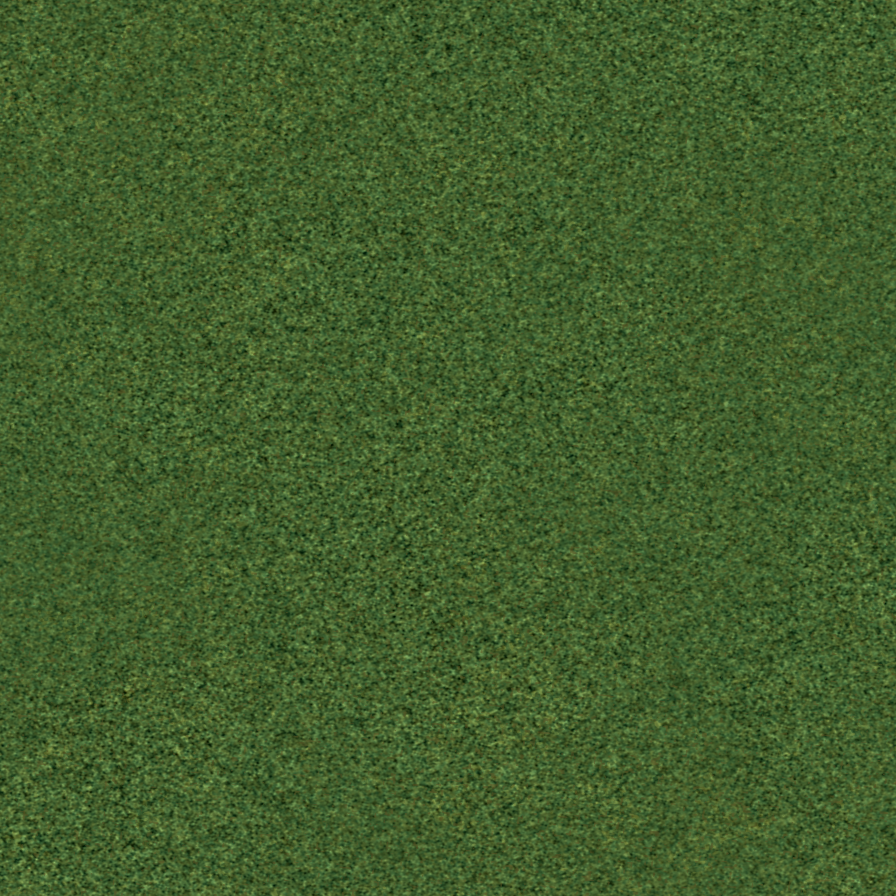
Give the GLSL for this texture, as a Shadertoy shader.

```glsl
// Short, dense turf seen from above: fine light and dark leaf grain in greens,
// with straw and rust flecks. Layers of rotated value noise make the grain,
// and broad noise varies its contrast and gathers the flecks into faint clumps.

float hash(vec2 cell) {
    uvec2 q = uvec2(ivec2(cell)) * uvec2(1597u, 3812u);
    uint n = (q.x ^ (q.y + 7919u)) * 747796u;
    n = (n ^ (n >> 15)) * 277803u;
    n = (n ^ (n >> 13)) * 668265u;
    n ^= n >> 16;
    return float(n & 65535u) / 65535.0;
}

float valueNoise(vec2 p) {
    vec2 cell = floor(p);
    vec2 f = p - cell;
    f = f * f * (3.0 - 2.0 * f);
    float low = mix(hash(cell), hash(cell + vec2(1, 0)), f.x);
    float high = mix(hash(cell + vec2(0, 1)), hash(cell + vec2(1, 1)), f.x);
    return mix(low, high, f.y);
}

vec2 rotate(vec2 p, float angle) {
    float c = cos(angle), s = sin(angle);
    return vec2(c * p.x - s * p.y, s * p.x + c * p.y);
}

// Noise layer with its own direction and offset, centred on zero
float layer(vec2 p, float scale, float angle) {
    return valueNoise(rotate(p, angle) * scale + 300.0 + 91.0 * angle) - 0.5;
}

float broadNoise(vec2 p) {
    float sum = 0.0, weight = 0.6;
    for (int i = 0; i < 4; i++) {
        sum += weight * layer(p, 4.0 * exp2(float(i)), 0.7 + 1.3 * float(i));
        weight *= 0.6;
    }
    return sum;
}

void mainImage(out vec4 fragColor, in vec2 fragCoord) {
    vec2 uv = fragCoord / iResolution.y;
    float patches = broadNoise(uv);
    float wear = broadNoise(uv + 7.3);

    // Leaf grain, slightly wider than tall
    vec2 leaf = uv * vec2(0.90, 1.10);
    float grain = 0.45 * layer(leaf, 260.0, 0.35)
                + 0.60 * layer(leaf, 345.0, -0.50)
                + 0.55 * layer(leaf, 430.0, 1.10);
    float contrast = clamp(0.265 + 0.18 * patches, 0.19, 0.34);
    float light = contrast * (grain + 0.5 * grain * abs(grain)) + 0.010 * patches;

    // Hue drifts from leaf to leaf between blue green and olive
    float warmth = layer(leaf, 300.0, 2.10) + 0.25 * layer(leaf, 150.0, 0.90)
                 + 0.15 * wear;

    vec3 turf = vec3(0.254, 0.367, 0.175);
    turf += light * vec3(0.88, 1.0, 0.64);
    turf += warmth * vec3(0.075, 0.004, -0.030);

    // Straw flecks lie thicker in small worn clumps
    float clump = smoothstep(0.10, 0.36, layer(uv, 38.0, 0.40) + 0.45 * wear);
    float straw = smoothstep(0.16, 0.38, layer(leaf, 270.0, -0.25) + 0.08 * clump);
    turf += straw * (0.25 + 0.75 * clump) * vec3(0.085, 0.065, 0.020);

    // Sparse rust flecks
    float rust = smoothstep(0.28, 0.44, layer(leaf, 300.0, 1.70) + 0.10 * wear);
    turf = mix(turf, vec3(0.35, 0.32, 0.14), 0.5 * rust);

    fragColor = vec4(clamp(turf, 0.0, 1.0), 1.0);
}
```
